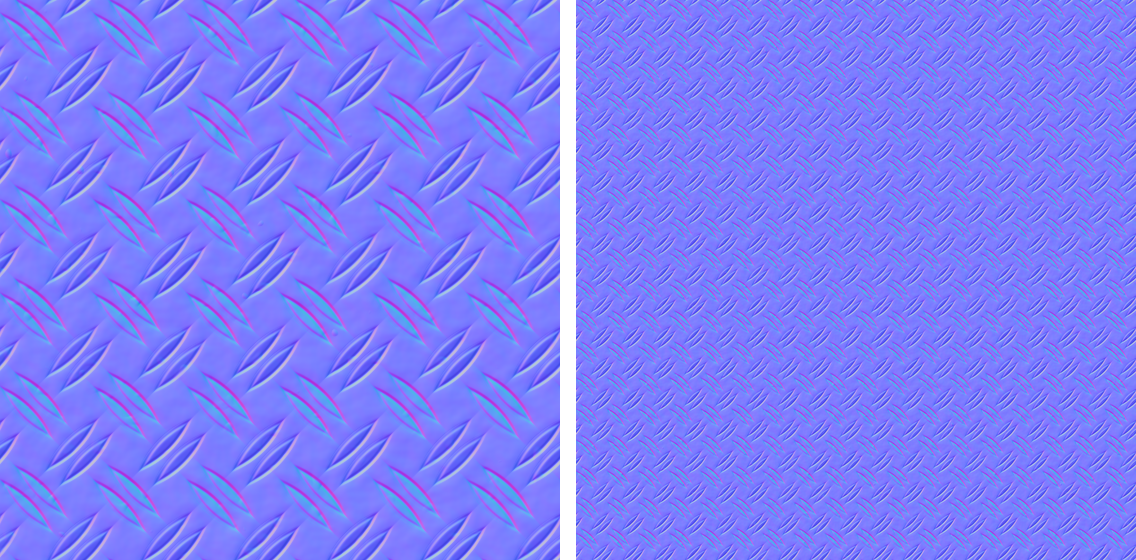
Left, the tile; right, the same tile 3 across and 3 down.
A Shadertoy shader for this texture map:

```glsl
// Tangent-space normal map of embossed tread plate: pairs of dished, rimmed
// leaves alternate between the two diagonals. A periodic height field is built
// from lens distances and gradient noise, then differentiated (green points down).

#define REPEATS 6.0        // cells across and down
#define LEAF_LENGTH 0.355  // half length, in cells
#define LEAF_WIDTH 0.065   // half width, in cells
#define PAIR_OFFSET 0.109  // leaf centre to pair centre
#define RIM_HEIGHT 0.0125
#define RIM_WIDTH 0.020
#define DISH_TILT 0.38     // slope of the leaf floor
#define SKIRT_HEIGHT 0.006 // soft swelling around each leaf
#define DENT_DEPTH 0.010
#define UNEVENNESS 0.008   // waviness of the sheet

float hash(vec2 p) {
    vec3 q = fract(p.xyx * vec3(0.1031, 0.1030, 0.0973));
    q += dot(q, q.yzx + 33.33);
    return fract((q.x + q.y) * q.z);
}

float cornerSlope(vec2 corner, vec2 offset, float period, float seed) {
    float angle = 6.2832 * hash(mod(corner, period) + seed);
    return dot(vec2(cos(angle), sin(angle)), offset);
}

// Gradient noise over the canvas, wrapping after a whole number of cells.
float noise(vec2 uv, float period, float seed) {
    vec2 p = uv * period, i = floor(p), f = fract(p);
    vec2 w = f * f * f * (f * (f * 6.0 - 15.0) + 10.0);
    vec2 e = vec2(1.0, 0.0);
    float low = mix(cornerSlope(i, f, period, seed),
                    cornerSlope(i + e, f - e, period, seed), w.x);
    float high = mix(cornerSlope(i + e.yx, f - e.yx, period, seed),
                     cornerSlope(i + 1.0, f - 1.0, period, seed), w.x);
    return mix(low, high, w.y);
}

// Lens made by two overlapping discs; x runs across it, y along it.
float lensDistance(vec2 p) {
    float radius = (LEAF_LENGTH * LEAF_LENGTH + LEAF_WIDTH * LEAF_WIDTH) / (2.0 * LEAF_WIDTH);
    float across = sqrt(p.x * p.x + 0.00005);
    return length(vec2(across + radius - LEAF_WIDTH, p.y)) - radius;
}

float leafHeight(vec2 p, float strength) {
    float d = lensDistance(p);
    float rim = (d + 0.005) / RIM_WIDTH;
    float skirt = max(d, 0.0) / 0.055;
    float inside = 1.0 - smoothstep(-0.028, 0.028, d);
    return strength * (RIM_HEIGHT * exp(-rim * rim)
         + DISH_TILT * (p.x + 0.006) * inside)
         + SKIRT_HEIGHT * exp(-skirt * skirt);
}

// One pair per cell; turn is +1 for falling leaves and -1 for rising ones.
float pairHeight(vec2 p, vec2 centre, float turn) {
    vec2 local = p - centre + 0.5;
    vec2 id = mod(floor(local), REPEATS);
    vec2 q = fract(local) - 0.5;
    vec2 across = vec2(1.0, turn) * 0.70711;
    q = vec2(dot(q, across), dot(q, vec2(-across.y, across.x)));
    float h = 0.0;
    for (float side = -1.0; side < 2.0; side += 2.0) {
        float strength = 0.9 + 0.2 * hash(id + vec2(17.0 * turn + 40.0, 9.0 * side + 20.0));
        h += leafHeight(q - vec2(side * PAIR_OFFSET, 0.0), strength);
    }
    return h;
}

float plateHeight(vec2 uv) {
    vec2 p = uv * REPEATS;
    float leaves = pairHeight(p, vec2(0.360, 0.656), 1.0)
                 + pairHeight(p, vec2(0.848, 0.156), -1.0);
    // Patchy wear lowers the relief here and there.
    float wear = 0.25 * smoothstep(0.15, 0.5, noise(uv, 38.0, 11.0));
    // Broad waves, fine grain and sparse dents.
    float sheet = UNEVENNESS * (noise(uv, 11.0, 3.0) + noise(uv, 25.0, 5.0)
                + 0.22 * noise(uv, 64.0, 7.0));
    float dents = DENT_DEPTH * smoothstep(0.52, 0.70, noise(uv, 31.0, 23.0));
    return leaves * (1.0 - wear) + sheet - dents;
}

void mainImage(out vec4 fragColor, in vec2 fragCoord) {
    vec2 uv = fragCoord / iResolution.xy;
    // Central differences give a softly filtered slope.
    vec2 e = vec2(0.0008, 0.0);
    vec2 slope = vec2(plateHeight(uv + e) - plateHeight(uv - e),
                      plateHeight(uv + e.yx) - plateHeight(uv - e.yx))
               / (2.0 * e.x * REPEATS);
    vec3 normal = normalize(vec3(-slope.x, slope.y, 1.0));
    vec3 color = vec3(0.49, 0.49, 0.5) + 0.5 * normal;
    fragColor = vec4(color, 1.0);
}
```
